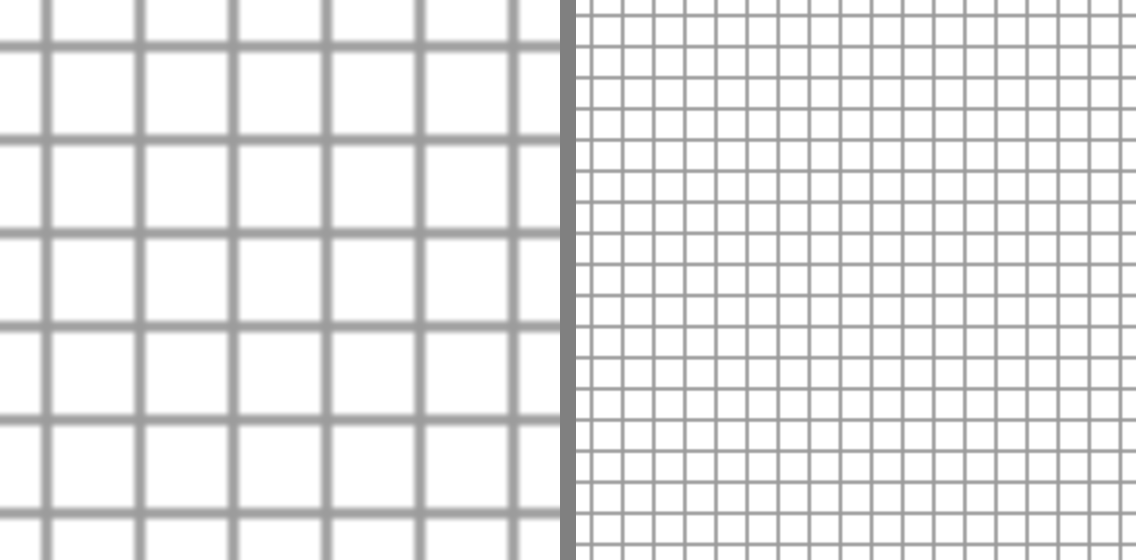
Left, the tile; right, the same tile 3 across and 3 down.
Reproduce this pattern procedurally as a WebGL 2 fragment shader.

```glsl
#version 300 es
precision highp float;
// Draws a soft grey square grid on white, with darker knots at the crossings.

uniform vec2 u_resolution;
out vec4 fragColor;

const float REPEATS = 6.0;
const float CORE = 0.01;       // half width of the solid core, in cells
const float FADE = 0.11;       // half width where the line fades out, in cells
const float OPACITY = 0.95;    // coverage of a single line
const vec3 PAPER = vec3(1.0);
const vec3 INK = vec3(0.61);

// Coverage of soft lines running through the middle of each cell.
vec2 softLine(vec2 cell, float core, float fade, float opacity) {
    vec2 dist = abs(cell - 0.5);
    return opacity * (1.0 - smoothstep(core, fade, dist));
}

// Layers two translucent coverages, which rounds and darkens their crossing.
float layer(float a, float b) {
    return 1.0 - (1.0 - a) * (1.0 - b);
}

void main() {
    vec2 uv = gl_FragCoord.xy / u_resolution;
    vec2 cell = fract(uv * REPEATS);

    // Vertical lines in x, horizontal lines in y
    vec2 lines = softLine(cell, CORE, FADE, OPACITY);
    vec3 color = mix(PAPER, INK, layer(lines.x, lines.y));

    fragColor = vec4(color, 1.0);
}
```
